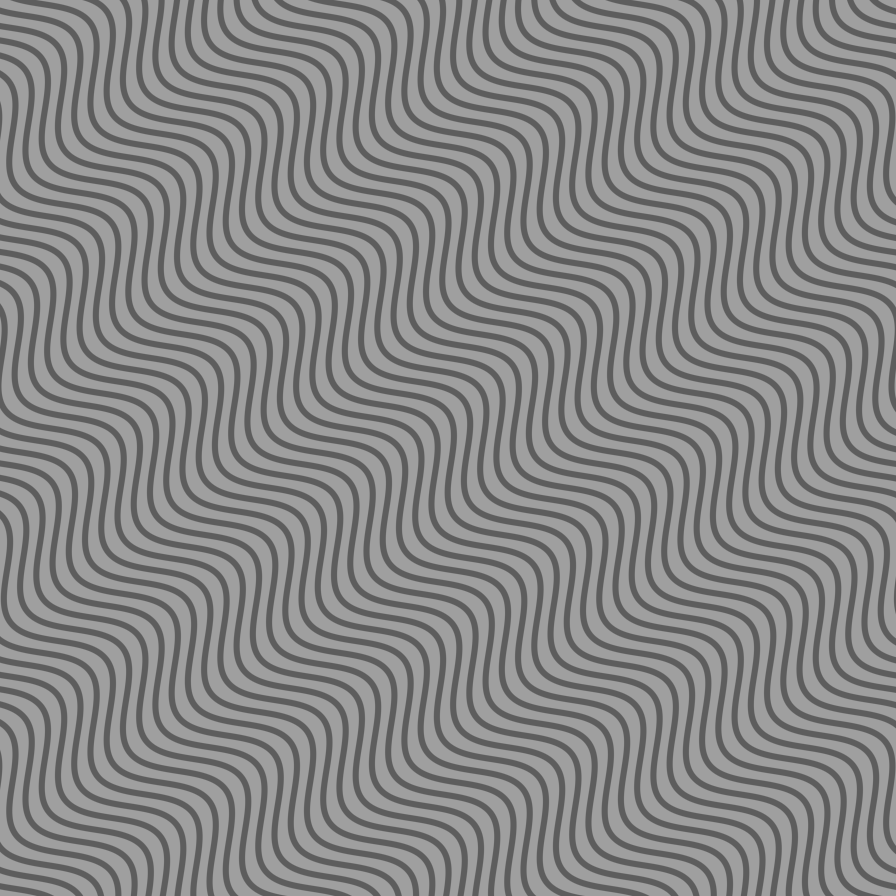
Reproduce this pattern procedurally as a WebGL 1 fragment shader.

```glsl
precision highp float;
// Dark parallel sine waves running diagonally down to the right on flat grey.
// The plane is rotated into along/across axes, the across axis is repeated,
// and the offset is divided by the local slope to keep the stroke width even.

uniform vec2 u_resolution;

#define AXIS_ANGLE 0.9425   // downward tilt of the wave axis, radians
#define WAVELENGTH 0.1953
#define AMPLITUDE 0.0311
#define SPACING 0.0224      // distance between neighbouring waves
#define STROKE 0.0068
#define WAVE_PHASE 0.16     // in wavelengths
#define LINE_OFFSET 0.0130
#define GROUND vec3(0.624)
#define INK vec3(0.363)

const float TAU = 6.2831853;

// Approximate distance to the centre of the nearest wave.
float waveDistance(float along, float across) {
  float angle = TAU * (along / WAVELENGTH - WAVE_PHASE);
  float slope = AMPLITUDE * TAU / WAVELENGTH * cos(angle);
  float level = across - LINE_OFFSET - AMPLITUDE * sin(angle);
  float offset = (fract(level / SPACING + 0.5) - 0.5) * SPACING;
  return abs(offset) / sqrt(1.0 + slope * slope);
}

void main() {
  // Canvas units measured from the top left corner, y pointing down.
  vec2 p = gl_FragCoord.xy / u_resolution.y;
  p.y = 1.0 - p.y;

  // Coordinates along and across the wave axis.
  vec2 axis = vec2(cos(AXIS_ANGLE), sin(AXIS_ANGLE));
  float along = dot(p, axis);
  float across = dot(p, vec2(axis.y, -axis.x));

  // Smooth-edged stroke over the ground.
  float soft = 0.75 / u_resolution.y;
  float edge = waveDistance(along, across) - 0.5 * STROKE;
  float ink = 1.0 - smoothstep(-soft, soft, edge);
  gl_FragColor = vec4(mix(GROUND, INK, ink), 1.0);
}
```
